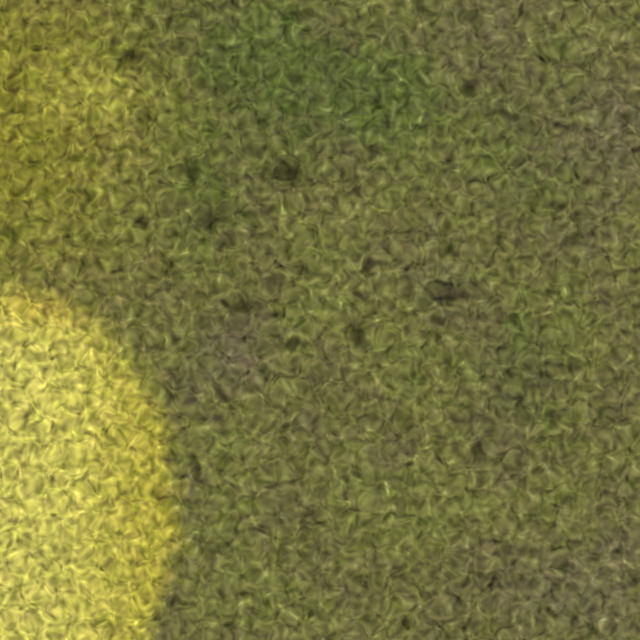
Write a WebGL 1 fragment shader that draws this texture.

```glsl
precision highp float;
// Mossy lawn in olive shade, with a rounded sunlit patch at the lower left.

uniform vec2 u_resolution;

vec2 hash2(vec2 p) {
  vec3 q = fract(p.xyx * vec3(0.1031, 0.1030, 0.0973));
  q += dot(q, q.yzx + 33.33);
  return fract((q.xx + q.yz) * q.zy);
}

vec2 direction(float angle) {
  return vec2(cos(angle), sin(angle));
}

float cornerSlope(vec2 cell, vec2 offset) {
  return dot(direction(6.2832 * hash2(cell).x), offset);
}

float gradientNoise(vec2 p) {
  vec2 i = floor(p);
  vec2 f = p - i;
  vec2 w = f * f * f * (f * (f * 6.0 - 15.0) + 10.0);
  vec2 e = vec2(1.0, 0.0);
  float low = mix(cornerSlope(i, f), cornerSlope(i + e.xy, f - e.xy), w.x);
  float high = mix(cornerSlope(i + e.yx, f - e.yx), cornerSlope(i + e.xx, f - e.xx), w.x);
  return mix(low, high, w.y);
}

float fbm(vec2 p) {
  float sum = 0.0;
  float amplitude = 1.0;
  for (int i = 0; i < 3; i++) {
    sum += amplitude * gradientNoise(p);
    p = p * 2.03 + 17.3;
    amplitude *= 0.5;
  }
  return sum;
}

// Soft round spot: one at its centre, fading over the given radii.
float spot(vec2 p, vec2 centre, vec2 radii) {
  vec2 d = (p - centre) / radii;
  return exp(-dot(d, d));
}

// Short tapered blades, one per cell, each lighter or darker than the ground.
float blades(vec2 p, float seed, float lean) {
  vec2 cell = floor(p);
  float tone = 0.0;
  for (int y = -1; y <= 1; y++) {
    for (int x = -1; x <= 1; x++) {
      vec2 id = cell + vec2(float(x), float(y));
      vec2 place = hash2(id + seed);
      vec2 traits = hash2(id + seed + 71.7);
      vec2 axis = direction(mix(6.2832 * traits.x, 0.3 + 1.1 * traits.x, lean));
      vec2 d = p - id - place;
      float along = dot(d, axis);
      float across = dot(d, vec2(-axis.y, axis.x)) + 0.35 * (place.x - 0.5) * along * along;
      float reach = max(abs(along) - 0.38, 0.0);
      float blade = 1.0 - smoothstep(0.04, 0.27, length(vec2(reach, across)));
      tone += blade * (2.0 * traits.y - 1.0);
    }
  }
  return tone;
}

// Rounded sun patch with a ragged, softened rim.
float sunPatch(vec2 p) {
  vec2 q = p + 0.018 * vec2(fbm(p * 17.0), fbm(p * 17.0 + 41.0));
  float rim = length((q - vec2(0.0, 0.2)) / vec2(0.29, 0.365));
  return 1.0 - smoothstep(0.87, 1.05, rim);
}

// Broad tints of the shaded ground.
vec3 shadeColour(vec2 p) {
  float drift = fbm(p * 7.0 + 5.0);
  vec3 colour = mix(vec3(0.41, 0.40, 0.235), vec3(0.45, 0.45, 0.24), smoothstep(-0.4, 0.4, drift));
  float green = spot(p, vec2(0.36, 0.91), vec2(0.16, 0.10))
    + spot(p, vec2(0.56, 0.85), vec2(0.15, 0.09))
    + 0.8 * spot(p, vec2(0.32, 0.69), vec2(0.08, 0.08))
    + 0.6 * spot(p, vec2(0.83, 0.77), vec2(0.09, 0.12))
    + 0.7 * spot(p, vec2(0.81, 0.42), vec2(0.07, 0.10));
  float brown = spot(p, vec2(0.36, 0.45), vec2(0.07, 0.06))
    + 0.7 * spot(p, vec2(0.76, 0.95), vec2(0.12, 0.07))
    + 0.7 * spot(p, vec2(0.95, 0.78), vec2(0.08, 0.18))
    + 0.6 * spot(p, vec2(0.69, 0.57), vec2(0.06, 0.05))
    + 0.6 * spot(p, vec2(0.92, 0.08), vec2(0.15, 0.12));
  colour = mix(colour, vec3(0.33, 0.38, 0.19), 0.75 * clamp(green + 0.5 * drift, 0.0, 1.0));
  colour = mix(colour, vec3(0.41, 0.385, 0.28), 0.8 * clamp(brown - 0.3 * drift, 0.0, 1.0));
  float olive = spot(p, vec2(0.0, 0.82), vec2(0.23, 0.27));
  colour = mix(colour, vec3(0.52, 0.50, 0.19), olive);
  float glow = spot(p, vec2(0.14, 0.85), vec2(0.10, 0.055));
  return mix(colour, vec3(0.64, 0.62, 0.27), 0.7 * glow);
}

// Small hollows between the tufts.
float hollows(vec2 p) {
  float clumps = smoothstep(0.30, 0.55, gradientNoise(p * 25.0 + 9.0));
  float pits = spot(p, vec2(0.38, 0.52), vec2(0.018, 0.014))
    + spot(p, vec2(0.56, 0.48), vec2(0.012, 0.022))
    + spot(p, vec2(0.70, 0.54), vec2(0.025, 0.012))
    + spot(p, vec2(0.33, 0.655), vec2(0.020, 0.012))
    + spot(p, vec2(0.20, 0.91), vec2(0.022, 0.012))
    + spot(p, vec2(0.45, 0.73), vec2(0.030, 0.018));
  return clamp(0.5 * clumps + 0.8 * pits, 0.0, 1.0);
}

void main() {
  vec2 uv = gl_FragCoord.xy / u_resolution;
  float sun = sunPatch(uv);
  vec2 warp = 0.009 * vec2(gradientNoise(uv * 38.0), gradientNoise(uv * 38.0 + 23.0));
  vec2 p = uv + warp;

  // Fine turf relief
  float relief = 0.42 * gradientNoise(p * 62.0) + 0.28 * gradientNoise(p * 115.0 + 7.0);
  relief += 0.21 * blades(p * 48.0, 3.0, 0.75 * sun) + 0.15 * blades(p * 74.0, 19.0, 0.6 * sun);

  // Sunlit turf, paler toward the left border
  vec3 sunlit = mix(vec3(0.66, 0.62, 0.24), vec3(0.76, 0.73, 0.35), smoothstep(0.28, 0.05, uv.x));
  sunlit = mix(sunlit, vec3(0.72, 0.62, 0.22), 0.6 * spot(uv, vec2(0.08, 0.53), vec2(0.10, 0.04)));
  vec3 colour = mix(shadeColour(uv), sunlit, sun);

  colour *= 1.0 + 0.95 * relief;
  colour += vec3(0.03, 0.0, 0.04) * gradientNoise(p * 45.0 + 60.0);
  colour += vec3(0.05, 0.05, 0.07) * smoothstep(0.25, 0.6, relief);
  colour *= 1.0 - 0.55 * hollows(p) * (1.0 - 0.6 * sun);
  gl_FragColor = vec4(clamp(colour, 0.0, 1.0), 1.0);
}
```
